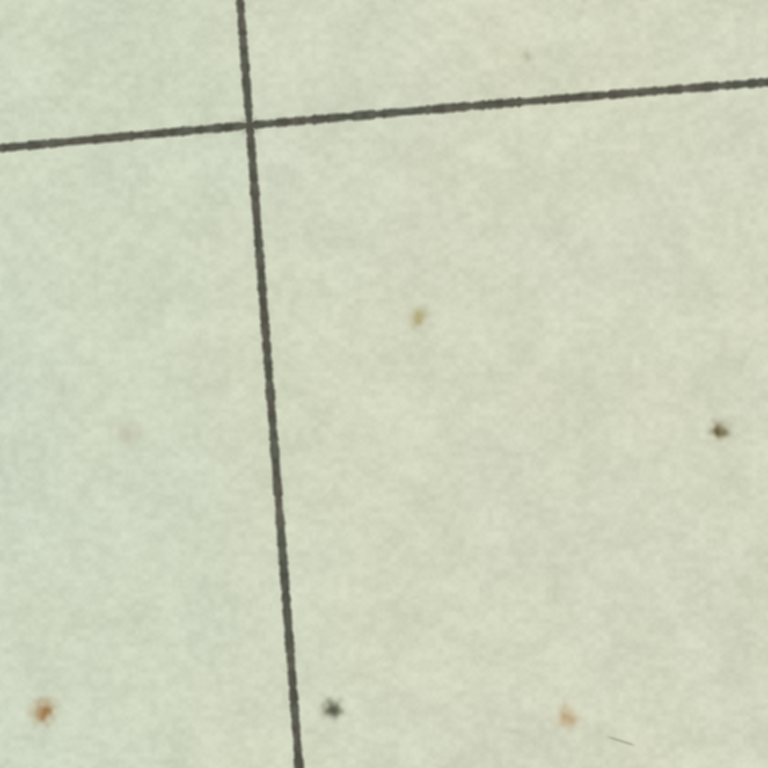
A WebGL 2 fragment shader for this texture:

```glsl
#version 300 es
precision highp float;
// Pale green-grey paper with two crossing ink rules, soft fibres and a few stains.

#define PAPER vec3(0.818, 0.838, 0.752)
#define INK vec3(0.300, 0.305, 0.265)
#define RULE_HALF_WIDTH 0.0053
#define RULE_SOFTNESS 0.0032
#define RULE_WOBBLE 0.0014
#define MOTTLE 0.055
#define GRAIN 0.036
#define FIBRE_DEPTH 0.028
#define FIBRE_CELLS 11.0

uniform vec2 u_resolution;
out vec4 fragColor;

float hash(vec2 p) {
    vec3 q = fract(vec3(p.xyx) * 0.1031);
    q += dot(q, q.yzx + 33.33);
    return fract((q.x + q.y) * q.z);
}

float noise(vec2 p) {
    vec2 i = floor(p), f = fract(p);
    f = f * f * (3.0 - 2.0 * f);
    return mix(mix(hash(i), hash(i + vec2(1, 0)), f.x),
               mix(hash(i + vec2(0, 1)), hash(i + vec2(1, 1)), f.x), f.y);
}

float fbm(vec2 p) {
    float sum = 0.0, amp = 0.5;
    for (int k = 0; k < 4; k++) {
        sum += amp * noise(p);
        p = mat2(1.6, 1.2, -1.2, 1.6) * p + 17.3;
        amp *= 0.5;
    }
    return sum / 0.9375;
}

// Ink coverage at a distance from a rule; "along" roughens its edge.
float rule(float dist, float along) {
    float rough = noise(vec2(along * 95.0, 3.0)) + noise(vec2(along * 210.0, 8.0)) - 1.0;
    float edge = RULE_HALF_WIDTH + RULE_WOBBLE * rough;
    float soft = max(RULE_SOFTNESS, 0.7 / u_resolution.y);
    return 1.0 - smoothstep(edge - soft, edge + soft, abs(dist));
}

// Short curved fibres, one per cell of a jittered grid.
float fibres(vec2 p) {
    vec2 g = p * FIBRE_CELLS, cell = floor(g);
    float cover = 0.0;
    for (int y = -1; y <= 1; y++)
    for (int x = -1; x <= 1; x++) {
        vec2 id = cell + vec2(x, y) + 50.0;
        vec2 d = g - (id - 50.0) - vec2(hash(id), hash(id + 31.7));
        float a = 6.2832 * hash(id + 71.3);
        d = mat2(cos(a), -sin(a), sin(a), cos(a)) * d;
        d.y += (hash(id + 11.9) - 0.5) * 2.4 * d.x * d.x;
        float body = exp(-d.y * d.y * 600.0) * (1.0 - smoothstep(0.15, 0.5, abs(d.x)));
        cover += body * (hash(id + 5.1) - 0.35);
    }
    return cover;
}

// Blend a soft, slightly ragged stain into the paper.
vec3 stain(vec3 base, vec2 p, vec2 centre, float radius, vec3 tint, float strength) {
    vec2 d = (p - centre) / radius;
    d += 0.7 * (vec2(noise(p * 110.0), noise(p * 110.0 + 40.0)) - 0.5);
    return mix(base, tint, strength * exp(-dot(d, d)));
}

void main() {
    vec2 p = gl_FragCoord.xy / u_resolution;

    // Paper: broad tint, cloudy mottling and fine grain
    vec3 col = PAPER;
    col += mix(vec3(-0.012, 0.002, 0.004), vec3(0.008, 0.0, -0.003), smoothstep(0.0, 0.7, p.x));
    col += vec3(0.018, 0.006, -0.010) * (fbm(p * 6.0 + 9.0) - 0.5);
    col += MOTTLE * (fbm(p * vec2(22.0, 26.0)) - 0.5);
    col += GRAIN * (noise(p * vec2(105.0, 125.0)) - 0.5);
    col += 0.5 * GRAIN * (noise(p * 230.0 + 60.0) - 0.5);
    col -= FIBRE_DEPTH * fibres(p) * vec3(0.9, 1.0, 1.0);

    // Stains: brown and grey flecks, then fainter marks
    col = stain(col, p, vec2(0.544, 0.586), 0.0115, vec3(0.66, 0.62, 0.43), 0.75);
    col = stain(col, p, vec2(0.937, 0.439), 0.0095, vec3(0.40, 0.36, 0.25), 0.95);
    col = stain(col, p, vec2(0.057, 0.073), 0.0125, vec3(0.61, 0.46, 0.29), 0.95);
    col = stain(col, p, vec2(0.434, 0.077), 0.0105, vec3(0.33, 0.34, 0.27), 0.95);
    col = stain(col, p, vec2(0.738, 0.066), 0.0115, vec3(0.72, 0.61, 0.45), 0.80);
    col = stain(col, p, vec2(0.167, 0.436), 0.0130, vec3(0.68, 0.66, 0.57), 0.45);
    col = stain(col, p, vec2(0.688, 0.926), 0.0080, vec3(0.65, 0.64, 0.56), 0.45);

    // Small hair near the lower right
    vec2 hair = p - vec2(0.809, 0.035);
    float hairDist = hair.y + 0.32 * hair.x;
    float hairMask = exp(-pow(hairDist / 0.0022, 2.0)) * (1.0 - smoothstep(0.010, 0.021, abs(hair.x)));
    col = mix(col, vec3(0.60, 0.61, 0.52), 0.55 * hairMask);

    // Ink rules: a gently bowed cross rule and a leaning upright
    float crossDist = p.y - (0.807 + 0.0945 * p.x - 0.0085 * p.x * p.x);
    float uprightDist = p.x - (0.3895 - 0.077 * p.y);
    float ink = max(rule(crossDist, p.x), rule(uprightDist, p.y + 4.0));
    float joint = exp(-dot(vec2(crossDist, uprightDist), vec2(crossDist, uprightDist)) / 0.00009);
    ink = max(ink, 0.85 * joint);
    float density = 0.83 + 0.17 * noise(p * 120.0 + 20.0);
    vec3 inkTint = INK + vec3(0.035, 0.0, 0.01) * (noise(p * 45.0) - 0.3);
    col = mix(col, inkTint, ink * density);

    fragColor = vec4(clamp(col, 0.0, 1.0), 1.0);
}
```
